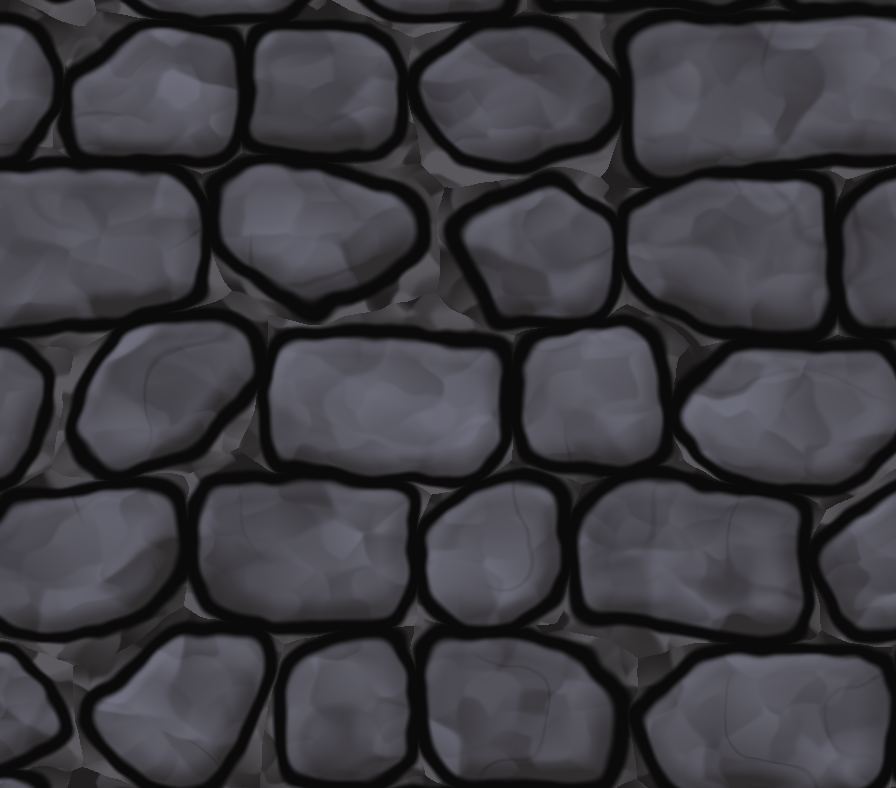
A Shadertoy shader for this texture:

```glsl
// A dry stone wall in a painted style: rows of chamfered blocks with dark joints.
// Each block is a smooth intersection of eight tilted planes; soft Voronoi facets
// tint the faces, and small dull wedge stones fill the wider gaps.

const float ROWS = 5.1;          // courses over the canvas height
const float PITCH = 1.42;        // mean block width, in courses
const float WIDTH_JITTER = 0.55;
const float JOINT = 0.043;       // half width of the joints
const float CORNER_CUT = 0.34;   // largest chamfer
const float ROUNDING = 20.0;     // higher gives sharper corners
const float FACET_SHARPNESS = 26.0;
const vec2 LIGHT_DIR = vec2(-0.42, 0.91);
const vec3 GAP_COLOR = vec3(0.042, 0.041, 0.040);
const vec3 SHADE_COLOR = vec3(0.185, 0.175, 0.182);
const vec3 LIT_COLOR = vec3(0.425, 0.427, 0.485);
const vec3 WEDGE_DARK = vec3(0.13, 0.122, 0.12);
const vec3 WEDGE_LIT = vec3(0.35, 0.34, 0.36);

float hash(vec2 p) {
    return fract(sin(dot(p, vec2(127.1, 311.7))) * 43758.55);
}

float noise(vec2 p) {
    vec2 i = floor(p), f = fract(p);
    f = f * f * (3.0 - 2.0 * f);
    return mix(mix(hash(i), hash(i + vec2(1, 0)), f.x),
               mix(hash(i + vec2(0, 1)), hash(i + vec2(1, 1)), f.x), f.y);
}

vec2 noise2(vec2 p) {
    return vec2(noise(p), noise(p + 41.7)) - 0.5;
}

float rowShift(float row) {
    return 0.5 * mod(row, 2.0) + 0.4 * hash(vec2(row, 7.3));
}

// x position of the joint to the left of a block
float jointX(vec2 id) {
    return PITCH * (id.x + rowShift(id.y) + WIDTH_JITTER * (hash(id + 3.1) - 0.5));
}

// Inner distance of one block (x) and its blended outward normal (yz)
vec3 block(vec2 p, vec2 id) {
    float left = jointX(id), right = jointX(id + vec2(1, 0));
    vec2 halfSize = 0.5 * vec2(right - left, 1.0);
    vec2 q = p - vec2(0.5 * (left + right), id.y + 0.5);
    float total = 0.0;
    vec2 normal = vec2(0);
    for (int k = 0; k < 8; k++) {
        float corner = float(k % 2);
        vec2 seed = id * 1.37 + float(k) * 5.9;
        float axis = float(k) * 0.785398;
        float angle = axis + (hash(seed) - 0.5) * mix(0.16, 0.7, corner);
        vec2 n = vec2(cos(angle), sin(angle));
        float cut = hash(seed + 19.3);
        vec2 facing = mix(abs(vec2(cos(axis), sin(axis))), abs(n), corner);
        float reach = dot(facing, halfSize) - corner * (0.05 + CORNER_CUT * cut * cut);
        float w = exp(-ROUNDING * (reach - JOINT - dot(q, n)));
        total += w;
        normal += w * n;
    }
    return vec3(-log(total) / ROUNDING, normal / total);
}

// Soft Voronoi patches, each with its own tone and slope
float facets(vec2 p) {
    p += 0.55 * noise2(p * 1.3);
    vec2 cell = floor(p);
    float total = 0.0, tone = 0.0;
    for (int y = -1; y <= 1; y++)
    for (int x = -1; x <= 1; x++) {
        vec2 c = cell + vec2(x, y);
        vec2 offset = p - c - vec2(hash(c), hash(c + 17.0));
        float turn = 6.2832 * hash(c + 31.0);
        float w = exp(-FACET_SHARPNESS * length(offset));
        total += w;
        tone += w * (hash(c + 53.0) + 0.7 * dot(offset, vec2(cos(turn), sin(turn))));
    }
    return tone / max(total, 1e-20);
}

void mainImage(out vec4 fragColor, in vec2 fragCoord) {
    // Bend the courses and roughen the outlines
    vec2 p = ROWS * fragCoord / iResolution.y;
    p.y += 0.26 * (noise(p * 0.75 + 9.0) - 0.5);
    p += 0.085 * noise2(p * 3.1) + 0.03 * noise2(p * 8.0);

    // Nearest block and its closest rival
    vec3 best = vec3(-9, 0, 0);
    float rival = -9.0;
    vec2 bestId = vec2(0);
    for (int y = -1; y <= 1; y++) {
        float row = floor(p.y) + float(y);
        float column = floor(p.x / PITCH - rowShift(row));
        for (int x = -1; x <= 1; x++) {
            vec2 id = vec2(column + float(x), row);
            vec3 b = block(p, id);
            rival = max(rival, min(b.x, best.x));
            if (b.x > best.x) { best = b; bestId = id; }
        }
    }
    float inside = min(best.x, 0.5 * (best.x - rival) - 0.02);
    float facing = dot(best.yz, LIGHT_DIR);

    // Block faces: broad and fine facets, creases, lit rims, shaded undersides
    vec2 grain = p + 37.0 * hash(bestId + 0.7);
    float broad = facets(grain * vec2(1.9, 2.5)) - 0.5;
    float fine = facets(grain * vec2(3.6, 4.6) + 11.0) - 0.5;
    float tone = 0.59 + 0.34 * broad + 0.17 * fine + 0.1 * (hash(bestId + 5.0) - 0.5);
    float crease = 1.0 - smoothstep(0.0, 0.03, abs(noise(grain * 1.8) - 0.5));
    tone -= 0.16 * crease * smoothstep(0.5, 0.75, noise(grain * 1.4 + 23.0));
    float rim = smoothstep(0.02, 0.05, inside) * (1.0 - smoothstep(0.05, 0.13, inside));
    tone += 0.2 * rim * max(facing, 0.0);
    tone -= (1.0 - smoothstep(0.03, 0.2, inside)) * (0.1 + 0.42 * max(-facing, 0.0));
    vec3 face = mix(SHADE_COLOR, LIT_COLOR, clamp(tone, 0.0, 1.0));

    // Wedge stones in the wide gaps, then the faces above
    float wedgeTone = 0.45 + 0.7 * fine + 0.5 * broad - 0.2 * facing;
    vec3 wedge = mix(WEDGE_DARK, WEDGE_LIT, clamp(wedgeTone, 0.0, 1.0));
    vec3 color = mix(GAP_COLOR, wedge, smoothstep(0.05, 0.09, -inside));
    color = mix(color, face, smoothstep(-0.008, 0.036, inside));
    fragColor = vec4(color, 1.0);
}
```
